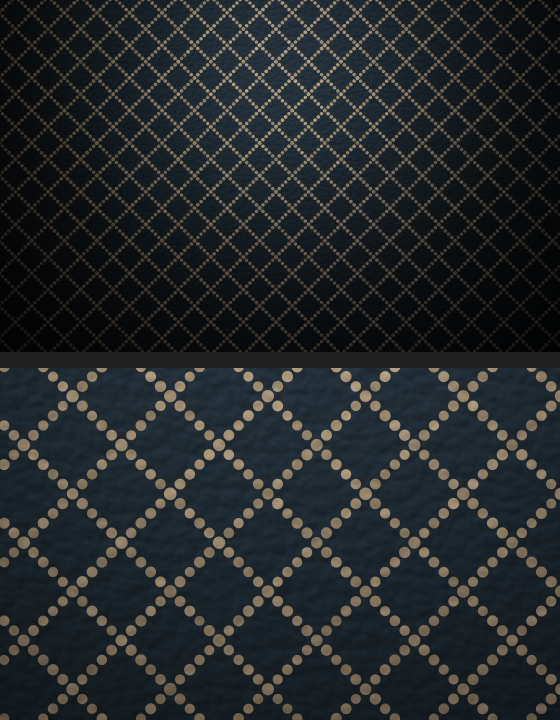
Top, the full canvas; bottom, a detail of the centre.
Reproduce this pattern procedurally as a WebGL 2 fragment shader.

```glsl
#version 300 es
precision highp float;

uniform vec2 u_resolution;
out vec4 fragColor;

// Lengths are in canvas heights unless noted
const float PERIOD = 0.0925;             // width and height of one diamond
const vec2 CROSSING = vec2(0.784, 0.640); // one crossing of the lattice
const float DOTS_PER_SIDE = 5.0;
const float DOT_RADIUS = 0.41;           // in dot spacings
const float CROSSING_RADIUS = 0.46;      // in dot spacings
const float RADIUS_JITTER = 0.05;
const float DOT_SHADE_JITTER = 0.16;

const vec3 CLOTH = vec3(0.145, 0.195, 0.235);
const vec3 GOLD = vec3(0.67, 0.59, 0.48);

const vec2 LIGHT_CENTER = vec2(0.80, 0.80);
const vec2 LIGHT_SPREAD = vec2(0.59, 0.60);
const float LIGHT_FLOOR = 0.035;
const float GOLD_FALLOFF = 0.75;         // below 1 keeps dots visible in shade

const float GRAIN_SCALE = 75.0;          // grain cells per canvas height
const float GRAIN_DEPTH = 0.20;
const vec2 GRAIN_SLOPE = vec2(-0.0012, 0.0022);

float hash(vec2 p) {
    vec3 h = fract(p.xyx * vec3(0.1031, 0.1030, 0.0973));
    h += dot(h, h.yzx + 33.33);
    return fract((h.x + h.y) * h.z);
}

// Distance to the nearest scattered point
float cellular(vec2 p) {
    vec2 cell = floor(p);
    float nearest = 2.0;
    for (int y = -1; y <= 1; y++) {
        for (int x = -1; x <= 1; x++) {
            vec2 id = cell + vec2(x, y);
            vec2 site = id + vec2(hash(id), hash(id + 57.0));
            nearest = min(nearest, distance(p, site));
        }
    }
    return nearest;
}

// Pebbled height field, stretched sideways
float grainHeight(vec2 p) {
    vec2 s = p * GRAIN_SCALE * vec2(0.75, 1.0);
    return 0.65 * cellular(s) + 0.35 * cellular(s * 2.1 + 19.0);
}

void main() {
    vec2 p = gl_FragCoord.xy / u_resolution.y;

    // Light pool, fading to the edges
    vec2 fromLight = (p - LIGHT_CENTER * vec2(u_resolution.x / u_resolution.y / 1.59, 1.0))
                   / LIGHT_SPREAD;
    float light = LIGHT_FLOOR + (1.0 - LIGHT_FLOOR) * exp(-dot(fromLight, fromLight));

    // Embossed grain
    float relief = grainHeight(p + GRAIN_SLOPE) - grainHeight(p - GRAIN_SLOPE);
    float grain = 1.0 + GRAIN_DEPTH * clamp(relief * 2.0, -1.0, 1.0);

    // Diagonal grid, one unit per dot
    vec2 g = (p - CROSSING) / PERIOD;
    vec2 q = vec2(g.x + g.y, g.x - g.y) * DOTS_PER_SIDE;
    vec2 id = floor(q + 0.5);
    bvec2 onLine = lessThan(mod(id + 0.5, DOTS_PER_SIDE), vec2(1.0));

    // Dots along the lines, larger where they cross
    float radius = all(onLine) ? CROSSING_RADIUS : DOT_RADIUS;
    radius -= RADIUS_JITTER * hash(id + 211.0);
    float pixel = 1.41421 * DOTS_PER_SIDE / (PERIOD * u_resolution.y);
    float dotMask = clamp(0.5 + (radius - distance(q, id)) / pixel, 0.0, 1.0);
    dotMask *= any(onLine) ? 1.0 : 0.0;

    // Worn gold over dark cloth
    float shade = 1.0 + DOT_SHADE_JITTER * (hash(id + 101.0) - 0.5);
    vec3 cloth = CLOTH * light * grain;
    vec3 gold = GOLD * pow(light, GOLD_FALLOFF) * shade * mix(1.0, grain, 0.6);
    fragColor = vec4(mix(cloth, gold, dotMask), 1.0);
}
```
